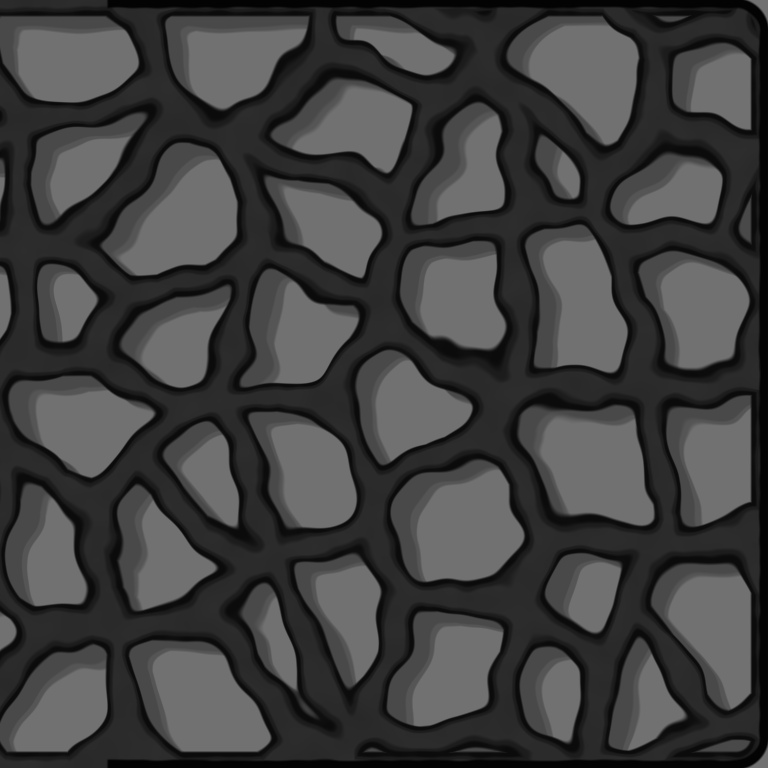
This texture is drawn by a Shadertoy shader. Its source:

```glsl
const float GRID = 6.1;
const float CORNER_SOFTNESS = 0.006;
const vec2 SHADE_SHIFT = vec2(-0.028, 0.018);

const vec3 STONE_LIGHT = vec3(0.445);
const vec3 STONE_MID = vec3(0.335);
const vec3 STONE_SHADE = vec3(0.285);
const vec3 MORTAR = vec3(0.168);
const vec3 RIM = vec3(0.11);
const vec3 INK = vec3(0.045);

vec2 hash2(vec2 p) {
    vec3 q = fract(p.xyx * vec3(0.1031, 0.1030, 0.0973));
    q += dot(q, q.yzx + 33.33);
    return fract((q.xx + q.yz) * q.zy);
}

float gradientDot(vec2 cell, vec2 offset) {
    float angle = 6.2832 * hash2(cell).x;
    return dot(vec2(cos(angle), sin(angle)), offset);
}

float gradientNoise(vec2 p) {
    vec2 i = floor(p), f = fract(p);
    vec2 u = f * f * f * (f * (f * 6.0 - 15.0) + 10.0);
    vec2 e = vec2(1.0, 0.0);
    float low = mix(gradientDot(i, f), gradientDot(i + e, f - e), u.x);
    float high = mix(gradientDot(i + e.yx, f - e.yx), gradientDot(i + 1.0, f - 1.0), u.x);
    return mix(low, high, u.y);
}

vec2 warp(vec2 p, float amount) {
    vec2 q = p * 8.0 + 40.0;
    return p + amount * vec2(gradientNoise(q), gradientNoise(q + 17.3));
}

// Stone centre in grid units, with its size weight in z
vec3 stoneSite(vec2 cell) {
    vec2 jitter = hash2(cell + 71.0);
    float weight = 0.3 * hash2(cell + 133.0).x;
    return vec3(cell + 0.5 + 0.8 * (jitter - 0.5), weight);
}

float power(vec2 p, vec3 site) {
    vec2 d = p - site.xy;
    return dot(d, d) - site.z;
}

vec2 findStone(vec2 p) {
    vec2 base = floor(p), best = base;
    float nearest = 1e5;
    for (int y = -2; y <= 2; y++)
    for (int x = -2; x <= 2; x++) {
        vec2 cell = base + vec2(x, y);
        float d = power(p, stoneSite(cell));
        if (d < nearest) { nearest = d; best = cell; }
    }
    return best;
}

// Rounded, eroded distance to the rim of one stone, positive inside
float stoneDistance(vec2 p, vec2 stone) {
    vec2 q = warp(p, 0.03) * GRID;
    vec3 site = stoneSite(stone);
    float own = power(q, site), sum = 0.0;
    for (int y = -2; y <= 2; y++)
    for (int x = -2; x <= 2; x++) {
        if (x == 0 && y == 0) continue;
        vec3 other = stoneSite(stone + vec2(x, y));
        float gap = max(length(other.xy - site.xy), 0.1);
        float d = (power(q, other) - own) / (2.0 * gap * GRID);
        sum += exp(-d / CORNER_SOFTNESS);
    }
    float chips = gradientNoise(p * 15.0 + stone * 7.7 + 90.0);
    return -CORNER_SOFTNESS * log(sum) - 0.022 * max(chips + 0.25, 0.0) - 0.005;
}

// Panel running off the left side, rounded on the right, negative inside
float panelDistance(vec2 p, float radius) {
    vec2 q = abs(p - vec2(0.0, 0.5)) - vec2(0.998, 0.499) + radius;
    return length(max(q, 0.0)) + min(max(q.x, q.y), 0.0) - radius;
}

float insideStone(vec2 p, vec2 stone) {
    float wall = -panelDistance(p, 0.04) - 0.008;
    return min(stoneDistance(p, stone), wall);
}

float step2(float edge, float blur, float x) {
    return smoothstep(edge - blur, edge + blur, x);
}

void mainImage(out vec4 fragColor, in vec2 fragCoord) {
    vec2 p = fragCoord / iResolution.xy;
    vec2 stone = findStone(warp(p, 0.03) * GRID);
    float d = insideStone(p, stone);
    float rough = gradientNoise(p * 38.0 + 11.0);

    // Mortar with faint brush marks
    float brush = gradientNoise(p * vec2(14.0, 22.0)) + 0.5 * rough;
    vec3 color = MORTAR + 0.014 * brush;

    // Soft dark rim and uneven ink line
    color = mix(color, RIM, step2(0.0005 + 0.004 * rough, 0.0025, d));
    color = mix(color, INK + 0.03 * max(rough, 0.0), step2(0.0055 + 0.003 * rough, 0.002, d));

    // Stone face, shaded along its left and upper sides
    vec2 shift = SHADE_SHIFT * (1.0 + 0.7 * gradientNoise(p * 12.0 + 60.0));
    float midFace = min(d, insideStone(p + shift * 0.75, stone));
    float lightFace = min(d, insideStone(p + shift, stone));
    vec3 face = mix(STONE_SHADE, STONE_MID, step2(0.011, 0.002, midFace));
    face = mix(face, STONE_LIGHT, step2(0.011, 0.002, lightFace));
    color = mix(color, face, step2(0.012, 0.002, d));

    // Black frame and the grey beyond its rounded corners
    float panel = panelDistance(p, 0.04);
    float frame = step2(-0.009 + 0.002 * rough, 0.002, panel);
    color = mix(color, vec3(0.01), frame * step2(0.14, 0.002, p.x));
    float corner = step2(0.003, 0.002, panel);
    color = mix(color, STONE_LIGHT, corner);

    fragColor = vec4(color, 1.0);
}
```
